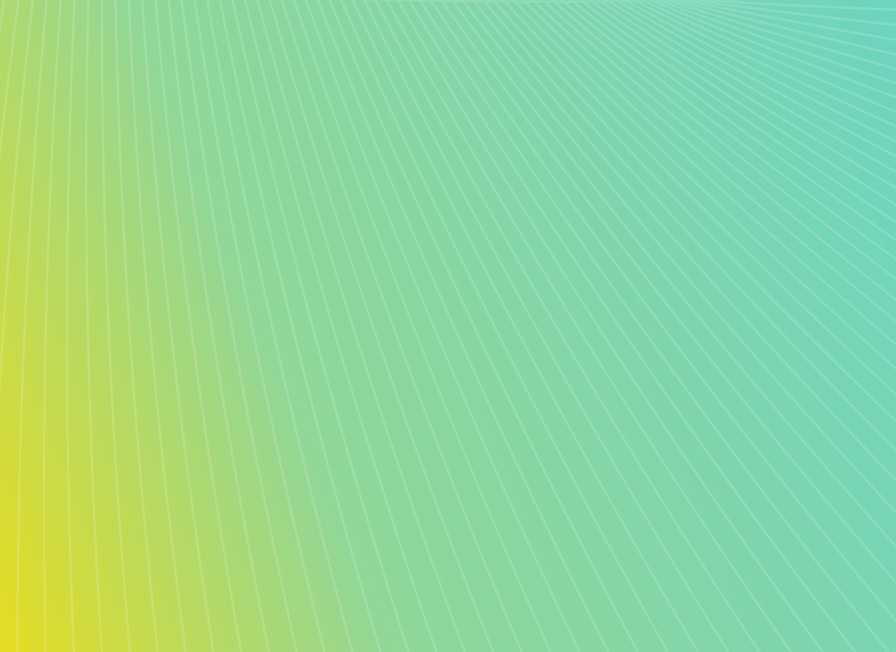
This background is drawn by a Shadertoy shader. Its source:

```glsl
const vec3 YELLOW = vec3(0.90, 0.865, 0.13);
const vec3 GREEN = vec3(0.565, 0.842, 0.595);
const vec3 TEAL = vec3(0.43, 0.832, 0.75);
const int FIRST_RAY = -4;
const int LAST_RAY = 61;

// Three-stop diagonal gradient, t in 0..1
vec3 backdrop(float t, float middle) {
    vec3 warm = mix(YELLOW, GREEN, clamp(t / middle, 0.0, 1.0));
    return mix(warm, TEAL, clamp((t - middle) / (1.0 - middle), 0.0, 1.0));
}

// Where a ray starts along the top edge
float rayStart(float index) {
    return 0.072 + 0.0216 * index - 0.000081 * index * index;
}

// Angle from vertical, swinging quickly to horizontal at the last rays
float rayAngle(float index) {
    float swing = pow(max(index, 0.0) / float(LAST_RAY), 12.0);
    return -0.09 + 0.022 * index + 0.34 * swing;
}

// Distance to a slightly bent ray, with y measured downwards
float rayDistance(vec2 p, float start, float angle, float bend) {
    vec2 direction = vec2(sin(angle), cos(angle));
    vec2 q = p - vec2(start, 0.0);
    float along = dot(q, direction);
    float across = dot(q, vec2(direction.y, -direction.x));
    return abs(across - bend * along * along);
}

float stroke(float distance, float halfWidth, float pixel) {
    return 1.0 - smoothstep(halfWidth - pixel * 0.7, halfWidth + pixel * 0.7, distance);
}

void mainImage(out vec4 fragColor, in vec2 fragCoord) {
    float pixel = 1.0 / iResolution.y;
    float aspect = iResolution.x * pixel;
    vec2 uv = fragCoord * pixel;

    // Gradient axis tilted upwards to the right
    vec2 axis = vec2(1.0, 0.4);
    float t = dot(uv, axis) / dot(vec2(aspect, 1.0), axis);
    vec3 color = backdrop(t, 0.34);

    // Fan of fine pale rays
    vec2 p = vec2(uv.x * 1.381 / aspect, 1.0 - uv.y);
    float rays = 0.0;
    for (int i = FIRST_RAY; i <= LAST_RAY; i++) {
        float index = float(i);
        float d = rayDistance(p, rayStart(index), rayAngle(index), 0.045);
        rays = max(rays, stroke(d, 0.0018, pixel));
    }
    color = mix(color, vec3(1.0), 0.15 * rays);

    fragColor = vec4(color, 1.0);
}
```
